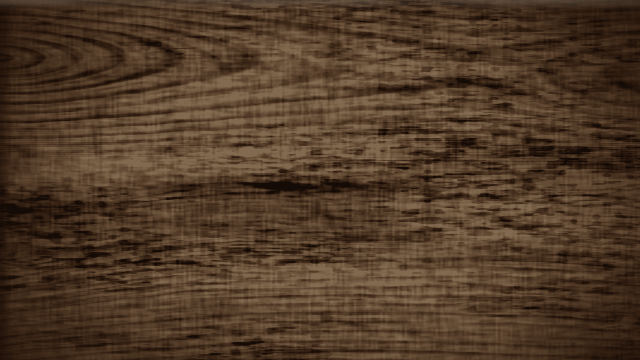
Reproduce this texture procedurally as a WebGL 2 fragment shader.

```glsl
#version 300 es
precision highp float;
// Dark, aged wooden board with arched growth rings, ragged streaks and a fine woven grain.
uniform vec2 u_resolution;
out vec4 fragColor;

float hash(vec2 p) {
    vec3 q = fract(p.xyx * 0.1031);
    q += dot(q, q.yzx + 33.33);
    return fract((q.x + q.y) * q.z);
}

float noise(vec2 p) {
    vec2 i = floor(p), f = fract(p);
    f *= f * (3.0 - 2.0 * f);
    return mix(mix(hash(i), hash(i + vec2(1, 0)), f.x),
               mix(hash(i + vec2(0, 1)), hash(i + vec2(1, 1)), f.x), f.y);
}

float fbm(vec2 p) {
    float sum = 0.0, gain = 0.533;
    for (int i = 0; i < 4; i++) {
        sum += gain * noise(p);
        p = p * 2.03 + 17.3;
        gain *= 0.5;
    }
    return sum;
}

// Soft latewood lines, each ring with its own strength
float rings(float phase) {
    float s = fract(phase);
    float line = smoothstep(0.4, 0.8, s) * (1.0 - smoothstep(0.84, 1.0, s));
    return line * mix(0.4, 1.0, hash(vec2(floor(phase), 7.0)));
}

float streak(vec2 p, vec2 centre, vec2 size) {
    vec2 d = (p - centre) / size;
    return exp(-dot(d, d));
}

void main() {
    vec2 uv = gl_FragCoord.xy / u_resolution;
    vec2 p = gl_FragCoord.xy / u_resolution.y;

    // Fibres wander slightly along the board
    vec2 q = p + vec2(0.0, 0.016 * (noise(p * vec2(1.7, 4.0)) - 0.5)
                         + 0.004 * (noise(p * vec2(12.0, 30.0)) - 0.5));

    // Broad tone and stretched fibres
    float tone = 0.99;
    tone += 0.95 * (fbm(q * vec2(1.3, 5.0) + 3.0) - 0.5);
    tone += 0.4 * (fbm(q * vec2(3.0, 60.0) + 11.0) - 0.5);
    tone += 0.28 * (noise(q * vec2(26.0, 150.0)) - 0.5);

    // Arched rings above, gently bowed rings below
    float fade = 0.5 + 0.8 * noise(q * vec2(5.0, 45.0) + 40.0);
    float reach = 0.19 * (1.0 - exp(-1.6 * p.x)) - 0.07 * smoothstep(1.25, 1.9, p.x);
    float arch = length(vec2(q.y - 0.84 + 0.025 * p.x, reach));
    float upper = rings(arch / 0.023 + 0.8 * noise(q * vec2(1.1, 9.0) + 5.0));
    float bow = q.y + 0.06 * (p.x - 1.1) * (p.x - 1.1);
    float lower = rings(bow / 0.025 + 1.1 * noise(q * vec2(1.4, 8.0) + 60.0));
    tone -= 0.5 * fade * upper * smoothstep(0.52, 0.68, p.y) * (1.0 + 0.5 * smoothstep(0.8, 0.1, p.x));
    tone -= 0.4 * fade * lower * smoothstep(0.36, 0.2, p.y);

    // Long thin growth lines between the rings
    float thin = rings(mix(bow, arch, smoothstep(0.4, 0.7, p.y)) / 0.0115 + 1.5 * noise(q * vec2(1.5, 14.0)));
    tone -= 0.26 * thin * smoothstep(0.25, 0.75, noise(q * vec2(4.0, 22.0) + 33.0));

    // Short, sharp dark pores gathered in wide patches
    float patches = smoothstep(0.32, 0.68, fbm(q * vec2(1.5, 7.0) + 80.0));
    tone -= 0.42 * patches * smoothstep(0.46, 0.68, fbm(q * vec2(15.0, 95.0) + 20.0));
    tone -= 0.3 * smoothstep(0.64, 0.82, noise(q * vec2(32.0, 130.0) + 50.0)) * (0.3 + patches);

    // Ragged stains, a knot and a faint round mark
    vec2 r = q + 0.04 * (vec2(fbm(q * vec2(12.0, 60.0)), fbm(q * vec2(14.0, 75.0) + 9.0)) - 0.5);
    float stain = streak(r, vec2(0.78, 0.49), vec2(0.4, 0.02));
    stain += 0.6 * streak(r, vec2(0.03, 0.58), vec2(0.09, 0.045));
    stain += 0.5 * streak(r, vec2(0.1, 0.42), vec2(0.18, 0.04));
    stain += 0.4 * streak(r, vec2(1.4, 0.28), vec2(0.3, 0.035));
    stain += 0.35 * streak(r, vec2(1.6, 0.57), vec2(0.6, 0.045));
    tone -= 0.85 * stain * (0.6 + 0.7 * noise(q * vec2(22.0, 100.0)));
    float mark = abs(length(p - vec2(0.37, 0.63)) - 0.11);
    tone -= 0.16 * smoothstep(0.02, 0.0, mark) * noise(p * 12.0);

    // Fine crossing threads, broken into short lengths
    tone += 0.26 * (noise(p * vec2(150.0, 26.0)) - 0.5);
    tone += 0.22 * (noise(p * vec2(24.0, 155.0) + 30.0) - 0.5);
    tone += 0.12 * (noise(p * 140.0 + 70.0) - 0.5);

    // Stronger contrast and a darkened border
    tone = 0.72 + 1.12 * (tone - 0.7);
    vec2 c = uv * 2.0 - 1.0;
    tone *= 1.06 - 0.82 * smoothstep(0.4, 1.45, length(c * vec2(1.0, 0.85)));
    tone *= 0.5 + 0.5 * smoothstep(0.0, 0.04, p.x);
    tone = clamp(tone, 0.0, 1.25);

    // Brown ramp with a worn, greyish upper edge
    vec3 wood = vec3(0.08, 0.045, 0.025) + vec3(0.345, 0.285, 0.213) * pow(vec3(tone), vec3(1.0, 1.2, 1.42));
    float worn = smoothstep(0.97, 1.0, uv.y) * (0.3 + 0.4 * noise(p * vec2(7.0, 20.0)));
    fragColor = vec4(mix(wood, vec3(0.4, 0.34, 0.28), worn), 1.0);
}
```
